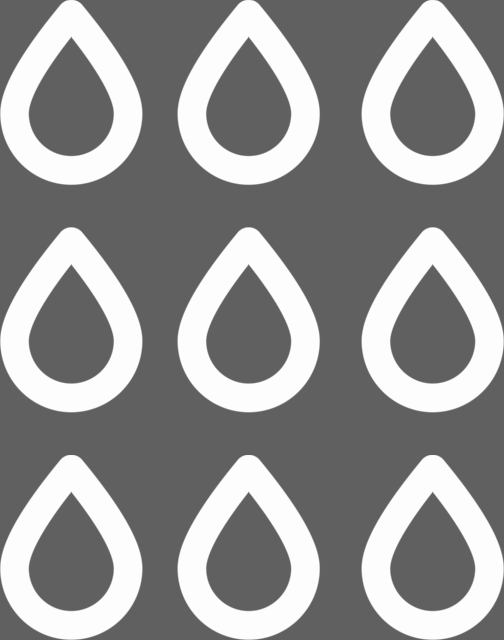
A WebGL 1 fragment shader for this pattern:

```glsl
precision highp float;

uniform vec2 u_resolution;

float segmentDistance(vec2 p, vec2 a, vec2 b) {
    vec2 pa = p - a;
    vec2 ba = b - a;
    return length(pa - ba * clamp(dot(pa, ba) / dot(ba, ba), 0.0, 1.0));
}

// Quadratic curve from the tip to the widest point of the drop
vec2 shoulder(float t) {
    vec2 tip = vec2(0.0, 1.737);
    vec2 control = vec2(1.0, 0.533);
    vec2 side = vec2(1.0, 0.0);
    return mix(mix(tip, control, t), mix(control, side, t), t);
}

// Distance to the drop outline: unit half circle below, curved shoulders above
float dropOutline(vec2 p) {
    p.x = abs(p.x);
    if (p.y < 0.0) return abs(length(p) - 1.0);

    float nearest = 10.0;
    vec2 previous = shoulder(0.0);
    for (int i = 1; i <= 20; i++) {
        vec2 current = shoulder(float(i) / 20.0);
        nearest = min(nearest, segmentDistance(p, previous, current));
        previous = current;
    }
    return nearest;
}

void main() {
    // Canvas size measured in drop radii, with y running down from the top
    vec2 canvas = vec2(8.876, 11.212);
    vec2 uv = gl_FragCoord.xy / u_resolution;
    vec2 position = vec2(uv.x, 1.0 - uv.y) * canvas;

    // Three columns, the middle one nudged left, and three even rows
    float column = floor(uv.x * 3.0);
    float centerX = 1.2555 + 3.1825 * column - 0.0584 * mod(column, 2.0);
    float rowY = mod(position.y, 3.9854);
    vec2 local = vec2(position.x - centerX, 1.9854 - rowY);

    // Thick stroke with a soft edge
    float stroke = dropOutline(local) - 0.2518;
    float softness = 0.9 * canvas.y / u_resolution.y;
    float ink = 1.0 - smoothstep(-softness, softness, stroke);

    gl_FragColor = vec4(vec3(mix(0.378, 0.992, ink)), 1.0);
}
```
